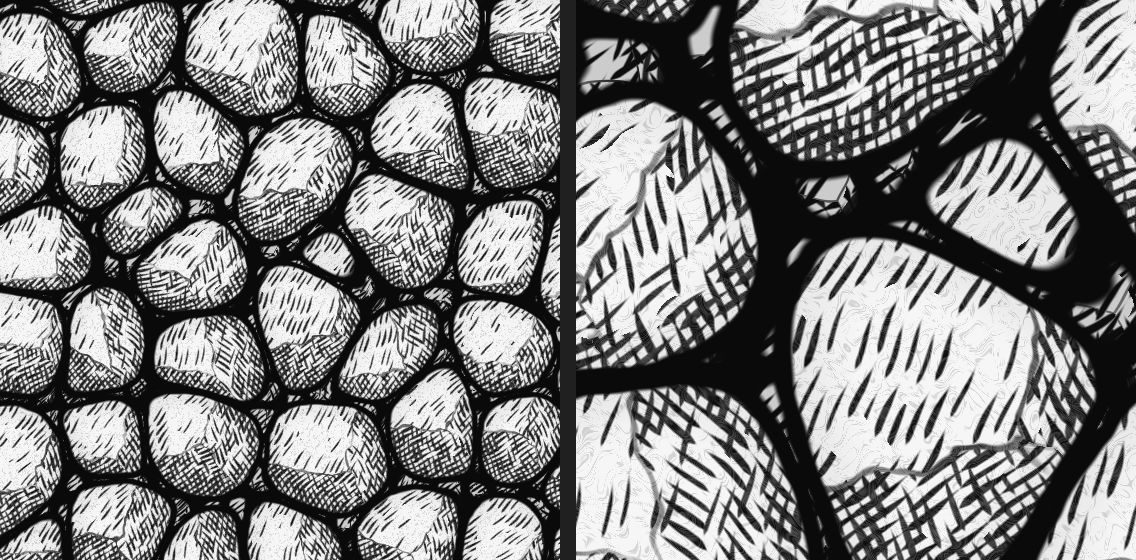
Left: the whole. Right: its middle third, enlarged.
Give the GLSL for this texture, as a WebGL 1 fragment shader.

```glsl
precision highp float;
// Pen and ink drawing of packed, faceted stones with pebbles in the dark gaps.
// Weighted cellular noise gives rounded stones; each one is cut into a lit top
// and two shaded sides, which are filled with tapered strokes and cross-hatching.
uniform vec2 u_resolution;

float hash(vec2 p) {
  return fract(sin(dot(p, vec2(127.1, 311.7))) * 4375.85);
}

// Layered sines, about -1 to 1, for wobble and uneven pressure.
float scribble(vec2 p) {
  return 0.5 * sin(p.x * 41.0 + 3.0 * sin(p.y * 29.0))
       + 0.5 * sin(p.y * 67.0 + 2.0 * sin(p.x * 53.0 + p.y * 31.0));
}

// Cell centre in xy, weight in z.
vec3 site(vec2 cell) {
  vec2 jitter = vec2(hash(cell), hash(cell + 37.3));
  return vec3(cell + 0.5 + 0.72 * (jitter - 0.5), 0.24 * hash(cell + 71.9));
}

// Rounded distance to the border of the cell around p; also returns that cell.
float stoneDistance(vec2 p, out vec2 cell, out vec3 stone) {
  vec2 base = floor(p);
  float nearest = 1e3;
  for (int j = -2; j <= 2; j++) {
    for (int i = -2; i <= 2; i++) {
      vec2 c = base + vec2(float(i), float(j));
      vec3 s = site(c);
      float power = dot(p - s.xy, p - s.xy) - s.z;
      if (power < nearest) { nearest = power; cell = c; stone = s; }
    }
  }
  float sum = 0.0;
  for (int j = -2; j <= 2; j++) {
    for (int i = -2; i <= 2; i++) {
      if (i == 0 && j == 0) continue;
      vec3 s = site(cell + vec2(float(i), float(j)));
      float power = dot(p - s.xy, p - s.xy) - s.z;
      float border = 0.5 * (power - nearest) / length(s.xy - stone.xy);
      sum += exp(-10.0 * border);
    }
  }
  return -log(sum) / 10.0;
}

// Broken, tapered pen strokes running along an angle; tone sets their density.
float hatch(vec2 p, float angle, float tone) {
  vec2 along = vec2(cos(angle), sin(angle));
  vec2 s = vec2(dot(p, vec2(-along.y, along.x)), dot(p, along));
  s.x += 0.004 * sin(s.y * 31.0 + s.x * 17.0) + 0.0012 * sin(s.y * 97.0 + s.x * 43.0);
  float row = s.x * 112.0;
  float id = floor(row);
  float run = s.y * 24.0 + 9.0 * hash(vec2(id, 5.0));
  float chance = hash(vec2(id, floor(run)));
  float t = fract(run);
  float taper = smoothstep(0.0, 0.2, t) * smoothstep(1.0, 0.45, t);
  taper = mix(taper, 1.0, smoothstep(0.5, 1.0, tone) * 0.6);
  float width = (0.1 + 0.22 * tone) * (0.7 + 0.6 * hash(vec2(id, floor(run) + 8.0))) * taper;
  float soft = 0.07 + 112.0 / u_resolution.y;
  float ink = clamp((width - abs(fract(row) - 0.5)) / soft + 0.5, 0.0, 1.0);
  return ink * smoothstep(0.0, 0.1, width) * step(chance, tone * 1.5);
}

// Ink on one stone: q is the offset from its centre in stone radii.
float stoneInk(vec2 p, vec2 q, vec2 cell, float depth) {
  float h = hash(cell + 11.7);
  float k = hash(cell + 53.1);
  float right = -0.2 + 0.9 * (h - 0.5);
  float down = -1.65 + 0.8 * (k - 0.5);
  float wobble = 0.07 * scribble(p * 0.9 + h) + 0.03 * scribble(p * 2.7);
  float e1 = dot(q, vec2(cos(right), sin(right))) - 0.12 - 0.3 * k + wobble;
  float e2 = dot(q, vec2(cos(down), sin(down))) - 0.2 - 0.3 * h - wobble;
  float side = max(e1, e2);
  float shade = smoothstep(-0.02, 0.02, side);
  float lower = step(e1, e2);
  float patches = scribble(p * 0.7 + k);

  // The lit top has sparse strokes, thicker near the rim.
  float rim = smoothstep(0.17, 0.02, depth);
  float slant = 1.0 + 0.7 * (h - 0.5);
  float ink = hatch(p, slant, 0.3 + 0.16 * patches + 0.25 * rim) * (1.0 - shade);

  // The sides turn away from the light and are crossed by a second set.
  float dark = 0.56 + 0.12 * lower + 0.2 * rim + 0.08 * patches;
  float first = hatch(p, slant + mix(1.1, -0.35, lower), dark);
  float second = hatch(p + 3.7, slant + mix(0.1, 1.0, lower), dark - 0.22 + 0.2 * side);
  ink = max(ink, shade * (1.0 - (1.0 - first) * (1.0 - 0.9 * second)));

  // Creases between the facets.
  float crease = smoothstep(0.035, 0.01, abs(side));
  crease = max(crease, smoothstep(0.035, 0.01, abs(e1 - e2)) * shade);
  return max(ink, crease * (0.55 + 0.4 * patches));
}

void main() {
  vec2 p = gl_FragCoord.xy / u_resolution.y;
  float grain = scribble(p * 8.0 + 0.3 * scribble(p * 3.0));
  vec2 cell;
  vec3 stone;

  // Large stones.
  vec2 g = p * 5.7 + 0.035 * scribble(p * 0.4) + 2.3;
  float depth = stoneDistance(g, cell, stone) - 0.04 + 0.005 * scribble(p * 2.0);
  vec2 q = (g - stone.xy) / (0.34 + 1.1 * stone.z);
  float ink = stoneInk(p, q, cell, depth);
  float paper = 0.965 - 0.13 * smoothstep(0.25, 0.95, grain) - 0.05 * smoothstep(0.2, 0.0, depth);
  float shade = mix(paper, 0.05, ink * (0.88 + 0.12 * grain));

  // Pebbles and scratches show only where the gaps are wide.
  vec2 f = p * 18.0 + 0.05 * scribble(p) + 7.1;
  float pebble = stoneDistance(f, cell, stone) - 0.09;
  q = (f - stone.xy) / 0.55;
  float pebbleInk = max(stoneInk(p, q, cell, pebble), hatch(p, 0.8, 0.62));
  float gap = mix(0.04, mix(0.8, 0.05, pebbleInk), smoothstep(0.0, 0.07, pebble));
  gap = mix(0.04, gap, smoothstep(0.045, 0.065, -depth));

  float soft = 0.006 + 4.0 / u_resolution.y;
  float inside = smoothstep(-soft, soft, depth);
  gl_FragColor = vec4(vec3(mix(gap, shade, inside)), 1.0);
}
```
